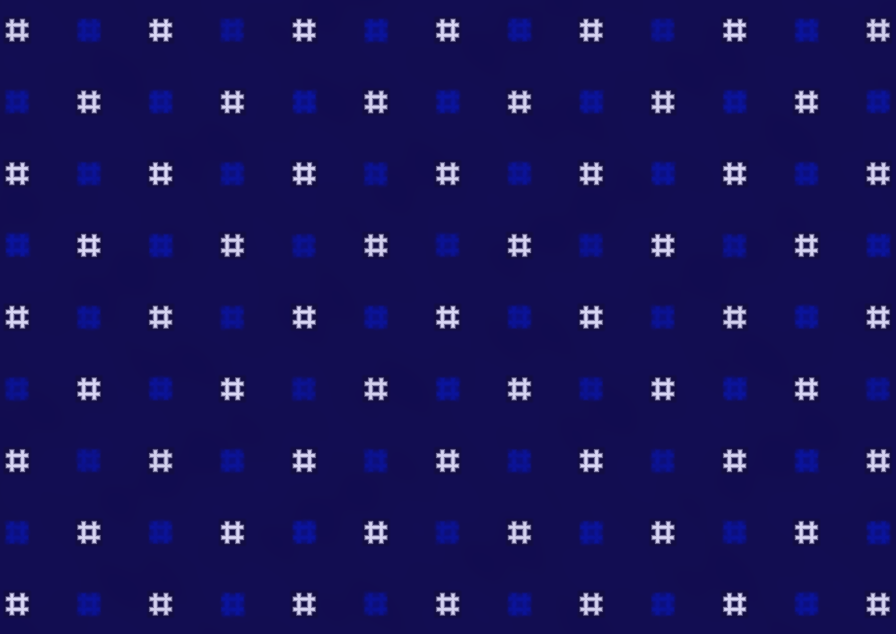
Write a Shadertoy shader that draws this pattern.

```glsl
// A checkerboard of small woven hash marks, white and faint blue, on deep indigo.
// Cells repeat by rounding; each mark is a union of four bars built from box distances.
// Blue marks are soft patches whose strength and blotches vary from cell to cell.

float hash(vec2 p) {
    return fract(sin(dot(p, vec2(127.1, 311.7))) * 4375.85);
}

float boxDistance(vec2 p, vec2 halfSize) {
    vec2 d = abs(p) - halfSize;
    return length(max(d, 0.0)) + min(max(d.x, d.y), 0.0);
}

// Two upright and two level bars, crossing; mirrored about both axes
float hashMarkDistance(vec2 p) {
    p = abs(p);
    float upright = boxDistance(p - vec2(0.074, 0.0), vec2(0.029, 0.153));
    float level = boxDistance(p - vec2(0.0, 0.072), vec2(0.155, 0.028));
    return min(upright, level);
}

// Layered sines, roughly -1 to 1
float mottle(vec2 p) {
    return 0.5 * sin(p.x + 1.7 * sin(p.y * 0.8))
         + 0.3 * sin(p.y * 1.9 - p.x * 0.7)
         + 0.2 * sin(p.x * 3.1 + p.y * 2.3);
}

float cover(float distance, float softness) {
    return 1.0 - smoothstep(-softness, softness, distance);
}

void mainImage(out vec4 fragColor, in vec2 fragCoord) {
    // Grid space: 13 columns by 9 rows of marks, centred on whole numbers
    vec2 grid = (fragCoord / iResolution.x - vec2(0.0192, 0.0333)) / 0.08008;
    vec2 cell = round(grid);
    vec2 p = grid - cell;
    float pixel = 1.0 / (iResolution.x * 0.08008);
    float soft = max(0.021, 0.75 * pixel);
    bool isWhite = mod(cell.x + cell.y, 2.0) < 0.5;

    // Indigo cloth with a barely visible unevenness
    vec3 color = vec3(0.070, 0.050, 0.318) + vec3(0.002, 0.002, 0.006) * mottle(grid * 2.3);

    float mark = cover(hashMarkDistance(p), soft);
    float seed = hash(cell);

    if (isWhite) {
        // Dim halo, then the bright mark
        float halo = cover(boxDistance(p, vec2(0.165)) - 0.025, 0.025);
        color = mix(color, vec3(0.07, 0.05, 0.26), halo);
        vec3 thread = vec3(0.86, 0.85, 0.97) - 0.035 * seed;
        color = mix(color, thread, mark);
    } else {
        // Bleeding blue patch, slightly shifted, with a faint mark inside
        vec2 drift = 0.02 * (vec2(seed, hash(cell + 19.3)) - 0.5);
        float blotch = mottle(p * 24.0 + seed * 40.0);
        float edge = boxDistance(p - drift, vec2(0.13)) - 0.025 + 0.012 * blotch;
        float patchCover = cover(edge, 0.04) * (0.84 + 0.16 * seed + 0.1 * blotch);
        color = mix(color, vec3(0.045, 0.060, 0.51), patchCover);
        color = mix(color, vec3(0.04, 0.08, 0.64), mark * (0.5 + 0.25 * seed + 0.12 * blotch));
    }

    fragColor = vec4(color, 1.0);
}
```
